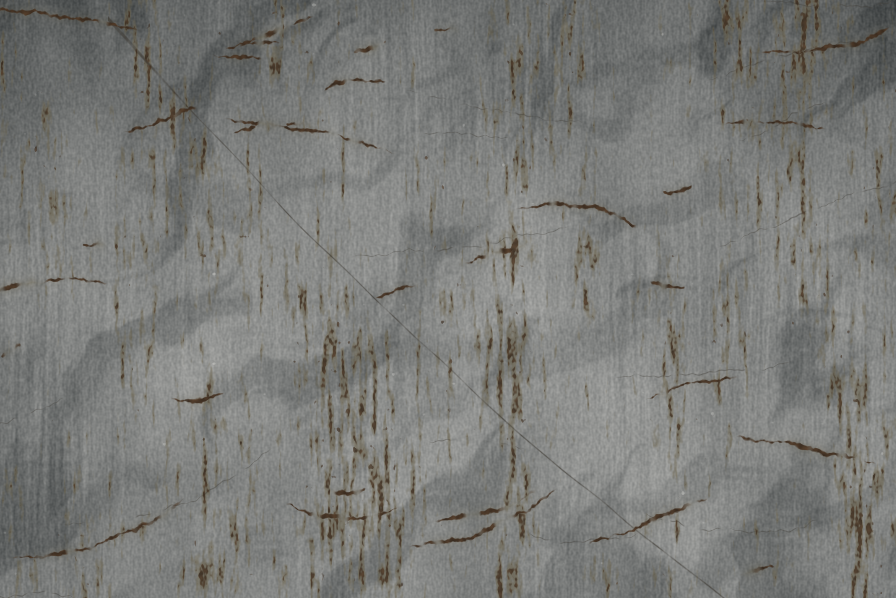
Give the GLSL for this texture, as a Shadertoy shader.

```glsl
#define PAINT vec3(0.566, 0.571, 0.564)
#define STAIN vec3(0.41, 0.375, 0.28)
#define RUST vec3(0.25, 0.175, 0.115)
#define HAIRLINE vec3(0.25, 0.235, 0.21)
#define VIGNETTE 0.25
#define SMEAR_DEPTH 0.085
#define CLOUD_DEPTH 0.075
#define BRUSH_DEPTH 0.05
#define GRAIN_DEPTH 0.07
#define STREAK_LEVEL 0.47
#define SCRATCHES 46

// PCG hash, three values in 0..1
vec3 hash3(vec3 cell) {
    uvec3 v = uvec3(ivec3(cell)) * 1664525u + 1013904223u;
    v.x += v.y * v.z; v.y += v.z * v.x; v.z += v.x * v.y;
    v ^= v >> 16u;
    v.x += v.y * v.z; v.y += v.z * v.x; v.z += v.x * v.y;
    return vec3(v >> 8u) / 16777216.0;
}

float corner(vec2 cell, vec2 offset, float seed) {
    float a = 6.2832 * hash3(vec3(cell, seed)).x;
    return dot(vec2(cos(a), sin(a)), offset);
}

// Gradient noise, about -0.7..0.7
float noise(vec2 p, float seed) {
    vec2 i = floor(p), f = p - i;
    vec2 u = f * f * f * (f * (f * 6.0 - 15.0) + 10.0);
    vec2 e = vec2(1.0, 0.0);
    return mix(mix(corner(i, f, seed), corner(i + e, f - e, seed), u.x),
               mix(corner(i + e.yx, f - e.yx, seed), corner(i + 1.0, f - 1.0, seed), u.x), u.y);
}

float fbm(vec2 p, float seed) {
    float sum = 0.0, amp = 1.0;
    for (int i = 0; i < 4; i++) {
        sum += amp * noise(p, seed + float(i));
        p = p * 2.03 + 0.37;
        amp *= 0.55;
    }
    return sum;
}

vec2 rotate(vec2 p, float a) {
    return vec2(cos(a) * p.x + sin(a) * p.y, cos(a) * p.y - sin(a) * p.x);
}

// Wiped smears that follow a slowly turning direction
float smears(vec2 p, float angle, float seed) {
    vec2 warp = vec2(fbm(p * 2.5, seed), fbm(p * 2.5, seed + 5.0));
    vec2 q = rotate(p + 0.14 * warp, angle);
    float s = noise(q * vec2(2.6, 7.0), seed + 10.0) + 0.45 * noise(q * vec2(6.0, 24.0), seed + 11.0);
    return smoothstep(0.1, 0.42, s + 0.15 * noise(q * vec2(10.0, 70.0), seed + 12.0));
}

// Painted metal: clouds, smears, uneven vertical brush lines, pale chips
vec3 paint(vec2 p, vec2 uv) {
    vec2 b = p + vec2(0.012 * noise(p * vec2(5.0, 3.0), 5.0), 0.0);
    float patchy = clamp(0.8 + 1.6 * noise(p * vec2(6.0, 3.0), 6.0), 0.2, 1.6);
    float brush = noise(b * vec2(190.0, 7.0), 1.0) + 0.7 * noise(b * vec2(83.0, 4.0), 2.0);
    float grain = noise(p * vec2(230.0, 100.0), 3.0) + 0.6 * noise(p * vec2(245.0, 240.0), 4.0);
    float smear = smears(p, 0.95, 70.0) + 0.6 * smears(p + 4.3, 0.35, 90.0);
    vec2 d = (uv - vec2(0.53, 0.33)) * vec2(0.95, 1.1);
    float tone = -VIGNETTE * dot(d, d) - SMEAR_DEPTH * min(smear, 1.2);
    tone += CLOUD_DEPTH * fbm(p * vec2(4.5, 3.0), 25.0);
    tone += BRUSH_DEPTH * patchy * brush + GRAIN_DEPTH * grain;
    tone += 0.12 * smoothstep(0.56, 0.66, noise(p * 60.0, 29.0));
    return PAINT + tone * vec3(1.03, 1.0, 0.97);
}

// Rust run down in clustered vertical streaks; x: solid rust, y: pale stain
vec2 streaks(vec2 p) {
    float cluster = noise(p * vec2(10.0, 1.8), 30.0) + 0.5 * noise(p * vec2(27.0, 4.5), 31.0);
    float run = noise(p * vec2(95.0, 13.0), 32.0) + 0.4 * noise(p * vec2(170.0, 40.0), 33.0);
    float ragged = noise(p * vec2(210.0, 120.0), 35.0);
    float level = run + 0.8 * cluster + 0.45 * ragged;
    float dot1 = noise(p * vec2(75.0, 62.0), 34.0) + 0.3 * cluster + 0.25 * ragged;
    float speck = smoothstep(0.55, 0.72, dot1);
    return vec2(max(0.85 * smoothstep(STREAK_LEVEL + 0.06, STREAK_LEVEL + 0.36, level), 0.7 * speck),
                smoothstep(STREAK_LEVEL - 0.3, STREAK_LEVEL + 0.12, level - 0.25 * ragged));
}

// One curved, broken scratch; x: core, y: stain around it, z: hairline
vec3 scratch(vec2 p, float id, float aspect, float aa) {
    vec3 place = hash3(vec3(id, 7.0, 40.0));
    vec3 form = hash3(vec3(id, 8.0, 41.0));
    float thin = step(0.62, form.x);
    float halfLength = mix(0.02, 0.18, form.y * form.y) + 0.06 * thin;
    vec2 q = rotate(p - place.xy * vec2(aspect, 1.0), mix(-0.2, 0.5, place.z));
    float along = q.x / halfLength;
    float taper = max(1.0 - along * along, 0.0);
    q.y += (form.z - 0.5) * 0.4 * halfLength * along * along;
    q.y += 0.01 * noise(vec2(q.x * 16.0, id), 42.0) + 0.005 * noise(vec2(q.x * 75.0, id), 43.0);
    float lump = 0.75 + 1.1 * noise(vec2(q.x * 45.0, id + 0.5), 44.0);
    float rough = 0.0022 * noise(p * 170.0, 46.0);
    float width = mix(0.0034, 0.0007, thin) * lump * sqrt(taper);
    float edge = abs(q.y) + rough * (1.0 - thin) - width;
    float core = (1.0 - smoothstep(-aa, aa, edge)) * smoothstep(0.0, 0.25, taper);
    core *= smoothstep(-0.2, 0.12, noise(vec2(q.x * 38.0, id + 0.3), 45.0) + 0.1);
    float halo = 0.75 * exp(-abs(q.y) / 0.006) * taper * lump;
    return vec3(core * (1.0 - thin), halo * (1.0 - thin), 0.65 * core * thin);
}

// Long fine groove running down to the right, wider at its top
float groove(vec2 p, float aa) {
    float t = (p.x - 0.18) / 1.03;
    float y = 0.97 - 0.97 * t - 0.2 * t * (1.0 - t) + 0.006 * noise(p * 9.0, 50.0);
    float width = 0.0007 + 0.002 * (1.0 - smoothstep(0.0, 0.16, t));
    float fade = clamp(0.7 + 0.9 * noise(p * 35.0, 51.0), 0.0, 1.0);
    return (1.0 - smoothstep(-aa, aa, abs(p.y - y) * 0.7 - width)) * step(0.0, t) * fade;
}

void mainImage(out vec4 fragColor, in vec2 fragCoord) {
    vec2 p = fragCoord / iResolution.y;
    float aa = 1.0 / iResolution.y;
    vec2 rust = streaks(p);
    float hairline = groove(p, aa);
    for (int i = 0; i < SCRATCHES; i++) {
        vec3 s = scratch(p, float(i), iResolution.x / iResolution.y, aa);
        rust = max(rust, s.xy);
        hairline = max(hairline, s.z);
    }
    vec3 color = paint(p, fragCoord / iResolution.xy);
    color = mix(color, STAIN, 0.55 * clamp(rust.y, 0.0, 1.0));
    color = mix(color, HAIRLINE, 0.8 * hairline);
    color = mix(color, RUST * (1.0 + 0.5 * noise(p * 110.0, 60.0)), 0.9 * rust.x);
    fragColor = vec4(color, 1.0);
}
```
